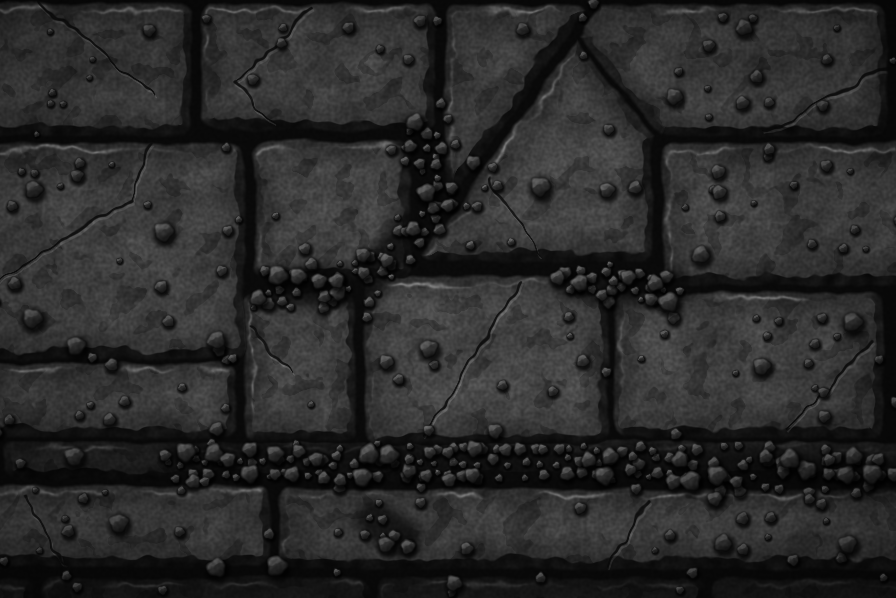
A Shadertoy shader for this texture:

```glsl
// Dark, weathered masonry wall with loose gravel packed into its joints.
// Signed distances shape blocks and cracks, gradient noise wears them,
// and jittered cells scatter the pebbles.

#define FACE_TONE 0.245
#define GAP_TONE 0.035
#define RIM_LIGHT 0.24
#define CORNER 0.022
#define CHIP_WIDTH 0.010
#define CRACK_WIDTH 0.0032
#define RUBBLE_REACH 0.050
#define STRAY_PEBBLES 0.055
#define GRAIN 0.12
#define LIGHT vec2(-0.45, 0.89)

// Blocks: left, bottom, right, top, in canvas heights.
const vec4 BLOCKS[12] = vec4[12](
  vec4(-.05,.771,.322,.996), vec4(.336,.781,.73,.994), vec4(-.05,.398,.41,.762),
  vec4(.424,.531,.688,.766), vec4(1.107,.521,1.55,.762), vec4(-.05,.266,.395,.394),
  vec4(.406,.262,.596,.512), vec4(.609,.254,1.02,.539), vec4(1.027,.266,1.48,.512),
  vec4(.005,.195,1.55,.262), vec4(-.05,.051,.453,.188), vec4(.465,.047,1.56,.184));
// Cracks and gravel beds: start and end.
const vec4 CRACKS[12] = vec4[12](
  vec4(.068,1.,.254,.844), vec4(.523,.984,.396,.863), vec4(.396,.863,.46,.79),
  vec4(.25,.756,.219,.668), vec4(.219,.668,-.02,.52), vec4(.82,.703,.908,.574),
  vec4(1.49,.893,1.28,.781), vec4(.869,.53,.71,.27), vec4(.42,.453,.488,.375),
  vec4(1.465,.434,1.32,.28), vec4(1.085,.16,1.01,.05), vec4(.04,.17,.11,.06));
const vec4 RUBBLE[7] = vec4[7](
  vec4(.69,.77,.75,.67), vec4(.74,.66,.61,.53), vec4(.44,.52,.6,.52), vec4(.96,.53,1.12,.52),
  vec4(.3,.225,1.1,.225), vec4(1.1,.22,1.5,.2), vec4(.63,.13,.67,.1));

vec2 hash2(vec2 p) {
  vec3 q = fract(p.xyx * vec3(.1031, .103, .0973));
  q += dot(q, q.yzx + 33.33);
  return fract((q.xx + q.yz) * q.zy);
}
float corner(vec2 cell, vec2 f, vec2 o) {
  float a = 6.2832 * hash2(cell + o).x;
  return dot(vec2(cos(a), sin(a)), f - o);
}
float noise(vec2 p) { // gradient noise
  vec2 i = floor(p), f = p - i, u = f * f * (3. - 2. * f);
  return mix(mix(corner(i, f, vec2(0)), corner(i, f, vec2(1, 0)), u.x),
             mix(corner(i, f, vec2(0, 1)), corner(i, f, vec2(1)), u.x), u.y);
}
float fbm(vec2 p) {
  float sum = 0., amp = 1.;
  for (int i = 0; i < 4; i++, amp *= .55, p = p * 2.03 + 17.) sum += amp * noise(p);
  return sum;
}
vec2 wobble(vec2 p) { return vec2(noise(p), noise(p + 37.)); }

// Block distances are positive inside.
float box(vec2 p, vec4 r) {
  vec2 q = abs(p - .5 * (r.xy + r.zw)) - .5 * (r.zw - r.xy) + CORNER;
  return CORNER - length(max(q, 0.)) - min(max(q.x, q.y), 0.);
}
float leftOf(vec2 p, vec2 a, vec2 b) {
  vec2 t = normalize(b - a);
  return t.x * (p.y - a.y) - t.y * (p.x - a.x);
}
vec2 segment(vec2 p, vec4 s) { // distance, position along
  vec2 d = s.zw - s.xy;
  float h = clamp(dot(p - s.xy, d) / dot(d, d), 0., 1.);
  return vec2(length(p - s.xy - d * h), h);
}

float masonry(vec2 p) {
  p += .007 * wobble(p * 13.) + .004 * wobble(p * 41.);
  float wall = box(vec2(mod(p.x - .065, .56), p.y), vec4(.005, -.05, .555, .035));
  for (int i = 0; i < 12; i++) wall = max(wall, box(p, BLOCKS[i]));
  // Three blocks split by slanted joints.
  float slant = leftOf(p, vec2(.771, .678), vec2(.98, .971));
  float split = leftOf(p, vec2(.977, .922), vec2(1.098, .77));
  float left = min(box(p, vec4(.744, .68, .985, .994)), slant - .006);
  float middle = min(box(p, vec4(.7, .56, 1.092, .96)), -split - .003);
  float right = min(box(p, vec4(.96, .77, 1.484, .994)), split - .003);
  return max(max(wall, left), min(max(middle, right), -slant - .006));
}
float crack(vec2 p) {
  p += .014 * wobble(p * 17.) + .006 * wobble(p * 53.);
  float c = 0.;
  for (int i = 0; i < 12; i++) {
    vec2 s = segment(p, CRACKS[i]);
    c = max(c, 1. - smoothstep(.3, 1.2, s.x / (CRACK_WIDTH * (1.1 - .6 * s.y))));
  }
  return c;
}
float rubble(vec2 p) {
  float d = 1.;
  for (int i = 0; i < 7; i++) d = min(d, segment(p, RUBBLE[i]).x);
  return 1. - smoothstep(.3, 1., d / RUBBLE_REACH);
}
void pebbles(inout float tone, vec2 p, float size, float px) {
  for (int k = 0; k < 9; k++) {
    vec2 cell = floor(p / size) + vec2(k % 3, k / 3) - 1.;
    vec2 r = hash2(cell + size * 900.), s = hash2(cell + 71.3 + size * 500.);
    vec2 centre = (cell + .2 + .6 * r) * size;
    if (s.x > max(.9 * rubble(centre), STRAY_PEBBLES * (1. + 2. * noise(centre * 6.)))) continue;
    float radius = size * mix(.2, .46, s.y), blur = px / radius;
    vec2 q = (p - centre) / radius;
    float a = atan(q.y, q.x), lit = dot(q, LIGHT) + .25 * noise(q * 2. + cell);
    float edge = length(q) * (1. + .1 * cos(3. * a + 6. * r.x) + .06 * cos(5. * a + 6. * r.y));
    tone *= .25 + .75 * smoothstep(.8, 1.7, length(q + LIGHT * .35)); // shadow
    float shade = .17 + .1 * lit + .09 * smoothstep(.1, .35, lit);
    shade *= 1. - .55 * smoothstep(.72, 1., edge);
    tone = mix(shade, tone, smoothstep(1. - blur, 1. + blur, edge));
  }
}

void mainImage(out vec4 fragColor, in vec2 fragCoord) {
  float px = 1. / iResolution.y, e = .003;
  vec2 p = fragCoord * px, uv = fragCoord / iResolution.xy - .5;
  // Block outline, slope and chipped edge.
  float wall = masonry(p);
  vec2 slope = vec2(masonry(p + vec2(e, 0)), masonry(p + vec2(0, e))) - wall;
  float facing = clamp(dot(-slope / e, LIGHT), -1., 1.);
  float inner = wall - CHIP_WIDTH * (1. + 1.1 * noise(p * 18.) + .7 * noise(p * 50.) - .7 * min(facing, 0.));
  // Mottled, pitted face.
  float mottle = fbm(p * 13.), relief = mottle - fbm((p + LIGHT * .005) * 13.);
  float pits = smoothstep(.16, .24, noise(p * 27. + mottle));
  float face = FACE_TONE * (1. + .25 * mottle + .35 * relief - .22 * pits);
  face *= mix(.78, 1., smoothstep(0., .05, inner));
  float bevel = .115 + .06 * facing + .05 * noise(p * 45.);
  float tone = mix(bevel, face, smoothstep(0., .004, inner));
  float rim = exp(-pow(abs(inner - .002) / (.0025 + .5 * px), 2.));
  tone += RIM_LIGHT * rim * smoothstep(.1, .8, facing) * smoothstep(-.3, .3, noise(p * 11.));
  // Cracks with a lit lower lip.
  tone += .09 * crack(p + LIGHT * .005);
  tone = mix(tone, GAP_TONE, .85 * crack(p));
  // Recessed ledge and footing, joints, gravel.
  tone *= 1. - .4 * smoothstep(.185, .2, p.y) * smoothstep(-.268, -.255, -p.y);
  tone *= mix(.45, 1., smoothstep(.03, .05, p.y));
  tone = mix(GAP_TONE, tone, smoothstep(-px, .004 + px, wall) * (1. - .75 * rubble(p)));
  pebbles(tone, p, .024, px);
  pebbles(tone, p, .037, px);
  // Grain and darkened corners.
  tone *= 1. + GRAIN * (2. * noise(p * 170.) + noise(p * 83.));
  tone *= 1.12 - .9 * dot(uv, uv);
  fragColor = vec4(vec3(clamp(tone, 0., 1.)), 1);
}
```
